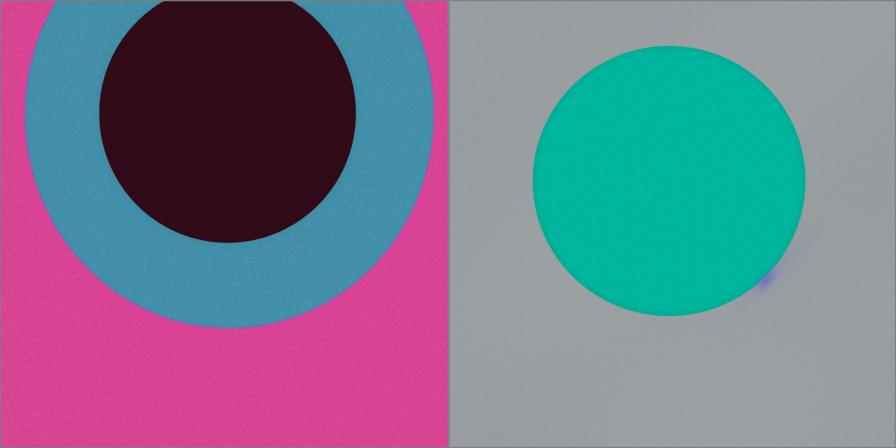
Write a WebGL 2 fragment shader that draws this background.

```glsl
#version 300 es
precision highp float;

uniform vec2 u_resolution;
out vec4 fragColor;

const vec3 PINK = vec3(0.855, 0.265, 0.580);
const vec3 BLUE = vec3(0.260, 0.565, 0.665);
const vec3 MAROON = vec3(0.190, 0.038, 0.085);
const vec3 GREY = vec3(0.600, 0.623, 0.632);
const vec3 GREEN = vec3(0.000, 0.712, 0.620);
const vec3 VIOLET = vec3(0.400, 0.380, 0.780);
const vec3 FRAME = vec3(0.490, 0.500, 0.500);

vec2 hash2(vec2 p) {
    vec2 q = vec2(dot(p, vec2(127.1, 311.7)), dot(p, vec2(269.5, 183.3)));
    return fract(sin(q) * 43758.547);
}

// Distance to the nearest jittered cell point
float cellular(vec2 p) {
    vec2 cell = floor(p);
    vec2 local = fract(p);
    float nearest = 2.0;
    for (int y = -1; y <= 1; y++) {
        for (int x = -1; x <= 1; x++) {
            vec2 offset = vec2(x, y);
            nearest = min(nearest, length(offset + hash2(cell + offset) - local));
        }
    }
    return nearest;
}

// Broad, soft tonal drift
float drift(vec2 p) {
    return sin(p.x * 5.0 + sin(p.y * 4.0)) * 0.6 + sin(p.y * 9.0 - p.x * 7.0) * 0.4;
}

// Approximate signed distance to an ellipse
float ellipse(vec2 p, vec2 center, vec2 radii) {
    vec2 q = (p - center) / radii;
    float k = length(q);
    return k * (k - 1.0) / max(length(q / radii), 0.001);
}

float cover(float dist, float softness) {
    return 1.0 - smoothstep(-softness, softness, dist);
}

float band(float dist, float width) {
    return exp(-dist * dist / (width * width));
}

// Gaussian blot stretched along the rising diagonal
float blot(vec2 p, vec2 center, vec2 size) {
    vec2 d = p - center;
    vec2 q = vec2(d.x + d.y, d.y - d.x) * 0.7071 / size;
    return exp(-dot(q, q));
}

vec3 leftPanel(vec2 p, float aa) {
    float ring = ellipse(p, vec2(0.512, 0.745), vec2(0.456, 0.477));
    float core = ellipse(p, vec2(0.508, 0.747), vec2(0.2865, 0.289));
    vec3 color = mix(PINK, BLUE, cover(ring, aa));
    color = mix(color, VIOLET, 0.35 * band(ring, 0.003));
    color = mix(color, BLUE * 0.94, 0.5 * band(core, 0.012));
    return mix(color, MAROON, cover(core, aa));
}

vec3 rightPanel(vec2 p, float aa) {
    float disc = ellipse(p, vec2(1.4935, 0.596), vec2(0.3045, 0.3015));
    vec3 color = GREY + 0.008 * drift(p);
    // Faint shadow and a small stain beside the lower right rim
    color = mix(color, VIOLET, 0.12 * blot(p, vec2(1.735, 0.400), vec2(0.110, 0.022)));
    vec3 fill = mix(GREEN, GREEN * 0.95, band(disc, 0.012));
    color = mix(color, fill, cover(disc, aa));
    return mix(color, VIOLET, 0.65 * blot(p, vec2(1.711, 0.375), vec2(0.026, 0.012)));
}

void main() {
    vec2 p = gl_FragCoord.xy / u_resolution.y;
    float aspect = u_resolution.x / u_resolution.y;
    p.x *= 2.0 / aspect;
    float aa = 0.8 / u_resolution.y;

    float side = smoothstep(1.0 - aa, 1.0 + aa, p.x);
    vec3 color = mix(leftPanel(p, aa), rightPanel(p, aa), side);

    // Fine paper grain, stronger on the left panel
    float grain = cellular(p * 120.0) - 0.45;
    color += grain * mix(0.035, 0.012, side) * smoothstep(0.1, 0.5, color.g + color.b);

    // Thin outer frame and central divider
    vec2 inset = min(p, vec2(2.0, 1.0) - p);
    float edge = min(min(inset.x, inset.y) - 0.0028, abs(p.x - 1.002) - 0.0022);
    color = mix(color, FRAME, cover(edge, aa) * 0.9);

    fragColor = vec4(clamp(color, 0.0, 1.0), 1.0);
}
```
